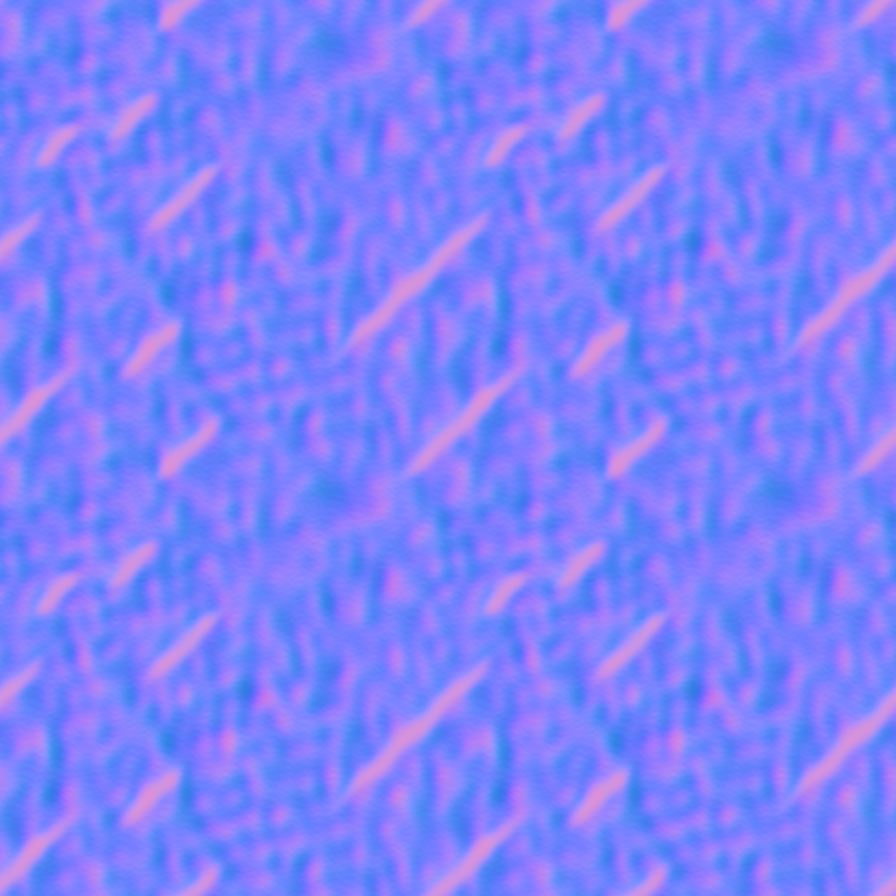
Reproduce this texture map procedurally as a Shadertoy shader.

```glsl
// Tangent-space normal map of a rough, scratched surface, two tiles each way.
// Slopes come from layered sines with whole-number frequencies, which wrap,
// plus slanted ridges with shaded hollows; the sum is normalised and encoded.

vec3 hash3(float n) {
    return fract(sin(n * vec3(12.9, 78.2, 37.7)) * 4375.5);
}

// Sum of random waves; frequencies fill a box along 'axis' and across it,
// and the finer waves are weaker.
vec2 waveSlopes(vec2 p, int count, vec2 axis, vec2 alongRange, float acrossRange, float seed) {
    vec2 sum = vec2(0.0);
    for (int i = 0; i < count; i++) {
        vec3 h = hash3(float(i) + seed);
        float along = mix(alongRange.x, alongRange.y, h.x);
        float across = acrossRange * (2.0 * h.y - 1.0);
        vec2 frequency = round(along * axis + across * vec2(-axis.y, axis.x));
        float fineness = dot(frequency, frequency) / (alongRange.y * alongRange.y);
        float phase = 6.2832 * (dot(frequency, p) + h.z);
        sum += vec2(cos(phase), sin(phase)) * 1.6 / (1.0 + 2.0 * fineness);
    }
    return sum * sqrt(2.0 / float(count));
}

// Ridges: centre, half length, depth of the hollow beside the ridge.
const vec4 RIDGES[7] = vec4[7](
    vec4(0.924, 0.367, 0.245, 0.12),
    vec4(0.023, 0.050, 0.175, 0.12),
    vec4(0.415, 0.562, 0.115, 0.55),
    vec4(0.294, 0.740, 0.075, 0.40),
    vec4(0.125, 0.675, 0.065, 0.10),
    vec4(0.339, 0.224, 0.090, 0.20),
    vec4(0.417, 0.997, 0.100, 0.45));

vec2 addRidges(vec2 slope, vec2 p) {
    for (int i = 0; i < 7; i++) {
        vec4 ridge = RIDGES[i];
        vec2 d = p - ridge.xy;
        d -= round(d); // nearest wrapped copy

        // Hollow to the right of the ridge
        vec2 q = (d - vec2(0.078, 0.008)) / vec2(0.028, 0.045);
        slope.x -= ridge.w * exp(-dot(q, q));

        // Tapered, slightly wavering ridge that covers the lumps
        float u = dot(d, vec2(0.725, 0.69));
        float v = dot(d, vec2(-0.69, 0.725)) + 0.003 * sin(45.0 * u + float(i));
        float t = abs(u) / ridge.z;
        float width = 0.014 + 0.008 * max(1.0 - t * t, 0.0);
        float body = exp(-v * v / (width * width)) * (1.0 - smoothstep(0.5, 1.25, t));
        slope = mix(slope, vec2(0.88 + 0.4 * slope.x, 0.2), body);
    }
    return slope;
}

void mainImage(out vec4 fragColor, in vec2 fragCoord) {
    vec2 p = fract(2.0 * fragCoord / iResolution.xy);

    // Soft mottled lumps leaning a little to the right, then a faint grain
    vec2 slope = vec2(-0.05, 0.01);
    slope += vec2(0.2, 0.05) * waveSlopes(p, 80, vec2(0.94, -0.34), vec2(1.0, 21.0), 14.0, 1.0);
    slope += vec2(0.012, 0.02) * waveSlopes(p, 24, vec2(0.2, 0.98), vec2(50.0, 95.0), 60.0, 91.0);
    slope = addRidges(slope, p);

    vec3 normal = normalize(vec3(slope, 1.0));
    fragColor = vec4(0.5 + 0.5 * normal, 1.0);
}
```
